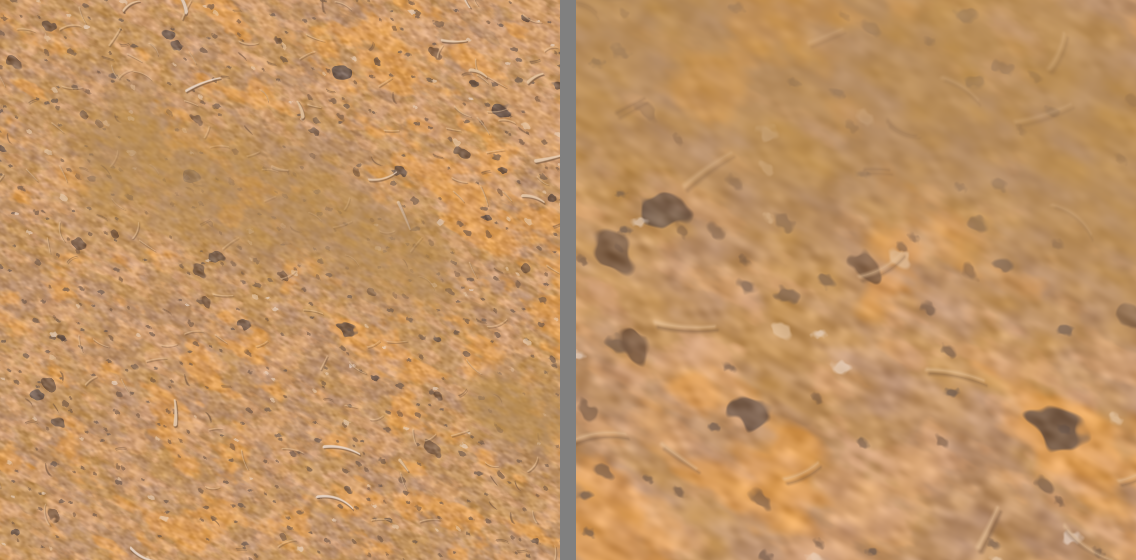
Left, the full canvas; right, a detail of the centre.
This texture is drawn by a WebGL 2 fragment shader. Its source:

```glsl
#version 300 es
precision highp float;
// Dry sandy ground with streaked grain, a smooth trodden band, pebbles and pale twigs.
uniform vec2 u_resolution;
out vec4 fragColor;

const vec3 TAN = vec3(0.76, 0.58, 0.38);
const vec3 CLAY = vec3(0.74, 0.57, 0.42);
const vec3 PEACH = vec3(0.83, 0.63, 0.45);
const vec3 ORANGE = vec3(0.87, 0.62, 0.35);
const vec3 OLIVE = vec3(0.70, 0.54, 0.33);
const vec3 UMBER = vec3(0.47, 0.35, 0.26);
const vec3 SLATE = vec3(0.36, 0.31, 0.30);
const vec3 STRAW = vec3(0.90, 0.76, 0.60);
const vec3 BLEACHED = vec3(0.92, 0.85, 0.80);
const float GRAIN_ANGLE = -0.50;
const float GRAIN_CONTRAST = 0.23;
const float EDGE_SOFTNESS = 0.0016;

vec2 hash2(vec2 p) {
  vec3 q = fract(p.xyx * vec3(0.1031, 0.1030, 0.0973));
  q += dot(q, q.yzx + 33.33);
  return fract((q.xx + q.yz) * q.zy);
}

float noise(vec2 p) {
  vec2 i = floor(p), f = fract(p);
  f = f * f * (3.0 - 2.0 * f);
  float low = mix(hash2(i).x, hash2(i + vec2(1, 0)).x, f.x);
  float high = mix(hash2(i + vec2(0, 1)).x, hash2(i + vec2(1, 1)).x, f.x);
  return mix(low, high, f.y);
}

float fbm(vec2 p) {
  float sum = 0.0, amp = 0.53;
  for (int i = 0; i < 4; i++) {
    sum += amp * noise(p);
    p = p * 2.03 + 17.3;
    amp *= 0.5;
  }
  return sum;
}

vec2 rotate(vec2 p, float a) {
  float c = cos(a), s = sin(a);
  return vec2(c * p.x + s * p.y, c * p.y - s * p.x);
}

float segmentDistance(vec2 p, vec2 a, vec2 b) {
  vec2 d = b - a;
  return length(p - a - d * clamp(dot(p - a, d) / dot(d, d), 0.0, 1.0));
}

float cover(float d) {
  float w = max(EDGE_SOFTNESS, 0.8 / u_resolution.y);
  return 1.0 - smoothstep(-w, w, d);
}

// Ragged flattened stones: x is coverage, y is a random tint.
vec2 pebbles(vec2 p, float cells, float chance, float radius, float seed) {
  vec2 result = vec2(0.0), home = floor(p * cells);
  for (int k = 0; k < 9; k++) {
    vec2 cell = home + vec2(k % 3 - 1, k / 3 - 1);
    vec2 place = hash2(cell + seed), look = hash2(cell + seed + 41.7);
    if (hash2(cell + seed + 83.1).x > chance) continue;
    vec2 q = rotate(p - (cell + place) / cells, GRAIN_ANGLE + look.x - 0.5);
    float r = radius * mix(0.45, 1.1, look.y * look.y);
    float d = length(q * vec2(0.8, 1.3)) - r * (0.6 + 0.8 * noise(q / r * 1.3 + place * 50.0));
    float c = cover(d);
    if (c > result.x) result = vec2(c, look.x);
  }
  return result;
}

// Slightly bowed tapering sticks: x is the stick, y its shadow, z a random tint.
vec3 twigs(vec2 p, float cells, float chance, float halfLength, float width, float seed) {
  vec3 result = vec3(0.0);
  vec2 home = floor(p * cells);
  for (int k = 0; k < 9; k++) {
    vec2 cell = home + vec2(k % 3 - 1, k / 3 - 1);
    vec2 place = hash2(cell + seed), look = hash2(cell + seed + 29.3);
    float density = chance * mix(0.7, 1.4, cell.y / cells);
    if (hash2(cell + seed + 61.9).x > density) continue;
    float angle = mix(-1.45, 0.6, look.x) + step(0.8, place.x) * 1.6;
    float len = halfLength * mix(0.35, 1.0, look.y);
    vec2 q = rotate(p - (cell + place) / cells, angle);
    q.y += (place.y - 0.5) * 0.5 * q.x * q.x / len;
    float w = width * mix(0.5, 1.0, place.x) * (1.0 - 0.35 * q.x / len);
    vec2 tip = vec2(len, 0.0);
    float stick = cover(segmentDistance(q, -tip, tip) - w);
    vec2 fall = rotate(vec2(0.0018, -0.0026), angle);
    float shade = cover(segmentDistance(q - fall, -tip, tip) - w);
    if (stick > result.x) result.z = look.y;
    result.xy = max(result.xy, vec2(stick, shade));
  }
  return result;
}

void main() {
  vec2 p = gl_FragCoord.xy / u_resolution.y;
  vec2 s = rotate(p, GRAIN_ANGLE);
  vec2 warped = p + 0.12 * (vec2(fbm(p * 5.0), fbm(p * 5.0 + 9.0)) - 0.5);

  // Broad regions: trodden band, olive hollow, warm upper right
  float band = 1.0 - smoothstep(0.03, 0.17, segmentDistance(warped, vec2(0.25, 0.74), vec2(0.70, 0.55)));
  float hollow = 1.0 - smoothstep(0.01, 0.08, segmentDistance(warped, vec2(0.88, 0.29), vec2(0.99, 0.25)));
  float warm = smoothstep(1.25, 1.8, warped.x + warped.y);
  float ochre = 1.0 - smoothstep(0.02, 0.11, segmentDistance(warped, vec2(0.84, 0.62), vec2(1.02, 0.51)));
  float smoothed = max(band, hollow);

  // Mottled soil
  vec3 color = mix(TAN, CLAY, smoothstep(0.40, 0.62, fbm(s * vec2(16, 30) + 3.0)));
  float peach = fbm(s * vec2(28, 55) + 20.0) + 0.14 * warm - 0.12 * smoothed;
  color = mix(color, PEACH, 0.9 * smoothstep(0.44, 0.66, peach));
  float orange = fbm(s * vec2(14, 26) + 51.0) + 0.16 * ochre + 0.04 * warm - 0.1 * smoothed;
  color = mix(color, ORANGE, 0.85 * smoothstep(0.57, 0.74, orange));
  color = mix(color, OLIVE, 0.55 * band + 0.6 * hollow * (1.0 - band));

  // Fine streaked grain
  float grain = 0.55 * noise(s * vec2(75, 150)) + 0.45 * noise(s * vec2(140, 230) + 7.0) - 0.5;
  float tint = noise(s * vec2(60, 110) + 33.0) - 0.5;
  color += grain * GRAIN_CONTRAST * mix(1.0, 0.4, smoothed);
  color += tint * vec3(0.02, 0.0, -0.07);

  // Specks, stones and pale chips
  float clear = 1.0 - 0.65 * smoothed;
  vec2 speck = pebbles(p, 42.0, 0.30, 0.0055, 5.0);
  color = mix(color, mix(UMBER, SLATE, speck.y), 0.6 * speck.x * clear);
  vec2 stone = pebbles(p, 13.0, 0.30, 0.014, 130.0);
  vec3 stoneColor = mix(UMBER, SLATE, stone.y) + grain * 0.25;
  color = mix(color, stoneColor, 0.8 * stone.x * clear);
  vec2 chip = pebbles(p, 24.0, 0.15, 0.006, 270.0);
  color = mix(color, mix(STRAW, BLEACHED, chip.y), 0.65 * chip.x * clear);

  // Short straw, then larger bleached twigs
  vec3 straw = twigs(p, 24.0, 0.24, 0.019, 0.0011, 350.0);
  color = mix(color, UMBER, 0.45 * straw.y * clear);
  color = mix(color, mix(UMBER, STRAW, step(0.3, straw.z)), 0.6 * straw.x * clear);
  vec3 twig = twigs(p, 9.0, 0.24, 0.034, 0.0027, 470.0);
  color = mix(color, UMBER, 0.7 * twig.y * clear);
  color = mix(color, mix(STRAW, BLEACHED, twig.z), 0.9 * twig.x * clear);

  fragColor = vec4(clamp(color, 0.0, 1.0), 1.0);
}
```
